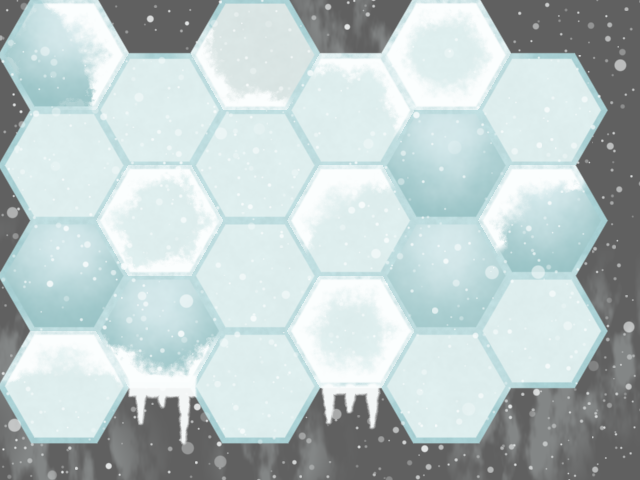
Reproduce this background procedurally as a WebGL 1 fragment shader.

```glsl
precision highp float;
// Frosted hexagon tiles on a scratched charcoal ground, with snow and icicles.
// Tiles come from a hexagonal distance field; noise roughens frost and smudges,
// and jittered grids scatter the flakes. Lengths are in canvas heights.
uniform vec2 u_resolution;

const float APOTHEM = 0.115;
const vec3 CHARCOAL = vec3(0.375);
const vec3 CHALK = vec3(0.56, 0.575, 0.575);
const vec3 PALE = vec3(0.872, 0.934, 0.934);
const vec3 ICE_LIGHT = vec3(0.83, 0.91, 0.92);
const vec3 ICE_DEEP = vec3(0.60, 0.765, 0.775);
const vec3 FRAME = vec3(0.66, 0.815, 0.83);
const vec3 SEAM = vec3(0.745, 0.865, 0.875);
const vec3 SNOW = vec3(0.985, 0.995, 0.995);

float hash(vec2 p) {
  vec3 k = fract(p.xyx * 0.1031);
  k += dot(k, k.yzx + 33.33);
  return fract((k.x + k.y) * k.z);
}

float noise(vec2 p) {
  vec2 i = floor(p), f = fract(p);
  f = f * f * (3.0 - 2.0 * f);
  return mix(mix(hash(i), hash(i + vec2(1, 0)), f.x),
             mix(hash(i + vec2(0, 1)), hash(i + vec2(1, 1)), f.x), f.y);
}

float fbm(vec2 p) {
  float sum = 0.0, amp = 0.53;
  for (int i = 0; i < 4; i++) {
    sum += amp * noise(p);
    p = mat2(1.6, 1.2, -1.2, 1.6) * p + 7.3;
    amp *= 0.5;
  }
  return sum;
}

float hexDistance(vec2 q) {
  q = abs(q);
  return max(q.y, 0.866 * q.x + 0.5 * q.y) - APOTHEM;
}

// Soft round patch, 1 at the centre and 0 at the radius
float patchAt(vec2 p, vec2 centre, float radius) {
  return 1.0 - smoothstep(0.0, radius, length(p - centre));
}

float isCell(vec2 id, float column, float row) {
  vec2 gap = abs(id - vec2(column, row));
  return step(gap.x + gap.y, 0.5);
}

// Frost growing inward from a tile edge; style = facing.xy, width, evenness
float rim(vec2 q, float depth, vec4 style, float grain) {
  float side = smoothstep(-0.25, 0.85, dot(normalize(q + 1e-4), style.xy));
  float reach = style.z * max(style.w, side);
  float cover = 1.0 - smoothstep(0.35 * reach, reach + 0.006, depth + 0.08 * (grain - 0.5));
  return cover * smoothstep(0.004, 0.025, reach);
}

vec4 frostStyle(vec2 id) {
  vec4 s = vec4(0);
  s += isCell(id, 0.0, 0.0) * vec4(0.9, 0.4, 0.085, 0.12);
  s += isCell(id, 0.0, 3.0) * vec4(0.0, 1.0, 0.080, 0.0);
  s += isCell(id, 1.0, 1.0) * vec4(-0.8, 0.5, 0.050, 0.65);
  s += isCell(id, 1.0, 2.0) * vec4(0.0, -1.0, 0.055, 0.0);
  s += isCell(id, 2.0, 0.0) * vec4(-0.7, -0.7, 0.048, 0.0);
  s += isCell(id, 3.0, 0.0) * vec4(0.6, 0.8, 0.045, 0.0);
  s += isCell(id, 3.0, 1.0) * vec4(-0.6, 0.8, 0.080, 0.0);
  s += isCell(id, 3.0, 2.0) * vec4(0.0, -1.0, 0.070, 0.9);
  s += isCell(id, 4.0, 0.0) * vec4(0.0, -1.0, 0.065, 0.85);
  s += isCell(id, 5.0, 1.0) * vec4(-0.6, 0.8, 0.090, 0.0);
  return s;
}

// Snow bank with three tapering icicles below it
float icicles(vec2 p, vec2 centre, vec2 halfSize, vec3 lengths, float grain) {
  p += 0.012 * (grain - 0.5);
  vec2 box = abs(p - centre) - halfSize;
  float d = length(max(box, 0.0)) + min(max(box.x, box.y), 0.0);
  for (int i = 0; i < 3; i++) {
    vec2 q = p - centre - vec2((float(i) - 1.0) * 0.045, 0.0);
    float t = clamp(-q.y / lengths[i], 0.0, 1.0);
    d = min(d, length(q + vec2(0.0, t * lengths[i])) - mix(0.013, 0.004, t));
  }
  return 1.0 - smoothstep(-0.003, 0.005, d);
}

float crowding(vec2 p) {
  float c = 0.22 + 0.3 * patchAt(p, vec2(0.65, 0.75), 0.16);
  c += 0.6 * patchAt(p, vec2(0.40, 0.28), 0.18) + 0.6 * patchAt(p, vec2(0.40, 0.03), 0.17);
  c += 0.5 * patchAt(p, vec2(0.19, 0.86), 0.14) + 0.6 * patchAt(p, vec2(1.24, 0.37), 0.17);
  return c + 0.3 * patchAt(p, vec2(0.06, 0.06), 0.2);
}

float flakes(vec2 p, float scale, float size) {
  vec2 cell = floor(p * scale);
  float r = size * mix(0.35, 1.0, hash(cell + 11.7));
  vec2 centre = mix(vec2(r), vec2(1.0 - r), vec2(hash(cell + 23.1), hash(cell + 41.9)));
  float edge = scale / u_resolution.y;
  float disc = 1.0 - smoothstep(r - edge, r + edge, length(fract(p * scale) - centre));
  float shown = step(hash(cell + 5.3), crowding((cell + 0.5) / scale));
  return disc * shown * mix(0.3, 1.0, hash(cell + 67.0));
}

void main() {
  vec2 p = gl_FragCoord.xy / u_resolution.y;
  float px = 1.0 / u_resolution.y;

  // Nearest tile, and distance to the runner-up
  float d = 9.0, second = 9.0;
  vec2 id = vec2(0), q = vec2(0);
  for (int i = 0; i < 6; i++) for (int j = 0; j < 4; j++) {
    float odd = mod(float(i), 2.0);
    if (odd > 0.5 && j == 3) continue;
    vec2 cell = vec2(i, j);
    vec2 local = p - vec2(0.1337 + 0.199 * cell.x, 0.8854 - 0.23 * (cell.y + 0.5 * odd));
    float h = hexDistance(local);
    second = min(second, max(h, d));
    if (h < d) { d = h; id = cell; q = local; }
  }
  float coarse = fbm(p * 22.0), fine = fbm(p * 95.0);
  float grain = mix(coarse, fine, 0.45);

  // Charcoal ground with chalky strokes
  float smudge = patchAt(p, vec2(0.75, 0.98), 0.24) + patchAt(p, vec2(1.25, 0.27), 0.24);
  smudge += patchAt(p, vec2(0.58, 0.06), 0.18) + patchAt(p, vec2(1.07, 0.10), 0.22);
  smudge += patchAt(p, vec2(0.01, 0.33), 0.26) + patchAt(p, vec2(0.15, 0.02), 0.24);
  float strokes = fbm(mat2(14.0, 22.0, -9.0, 6.0) * p);
  vec3 color = mix(CHARCOAL, CHALK, 0.75 * smoothstep(0.38, 0.7, strokes) * min(1.6 * smudge, 1.0));

  // Tile faces: pale, or deep ice lit from the top
  float ice = isCell(id, 0.0, 0.0) + isCell(id, 0.0, 2.0) + isCell(id, 1.0, 2.0)
            + isCell(id, 4.0, 1.0) + 0.85 * isCell(id, 4.0, 2.0) + isCell(id, 5.0, 1.0);
  float shade = smoothstep(0.01, 0.19, length(q - vec2(0.0, 0.065)) + 0.06 * (coarse - 0.5));
  vec3 face = mix(PALE, vec3(0.85, 0.89, 0.885), 0.8 * isCell(id, 2.0, 0.0));
  face = mix(face, mix(ICE_LIGHT, ICE_DEEP, shade), ice) + 0.035 * (grain - 0.5);
  vec3 border = mix(SEAM, FRAME, smoothstep(0.01, 0.05, second)) + 0.06 * (fine - 0.5);
  vec3 tile = mix(face, border, smoothstep(-px, px, d + 0.008));

  // Frost on the faces, thinner over the frame
  float frost = rim(q, -d, frostStyle(id), grain);
  frost *= mix(1.0, 0.25 + 0.6 * fine, smoothstep(-0.011, -0.005, d));
  tile = mix(tile, SNOW, frost);
  color = mix(color, tile, 1.0 - smoothstep(-px, px, d - 0.004));

  // Hanging snow and scattered flakes
  float hanging = max(icicles(p, vec2(0.3385, 0.196), vec2(0.070, 0.022), vec3(0.075, 0.04, 0.115), grain),
                      icicles(p, vec2(0.731, 0.188), vec2(0.058, 0.008), vec3(0.065, 0.04, 0.075), grain));
  color = mix(color, SNOW, 0.95 * hanging);
  float snowfall = max(0.7 * flakes(p, 12.0, 0.17), flakes(p + 0.37, 26.0, 0.19));
  snowfall = max(snowfall, flakes(p + 0.71, 52.0, 0.17));
  color = mix(color, SNOW, 0.85 * snowfall);
  gl_FragColor = vec4(color, 1.0);
}
```
